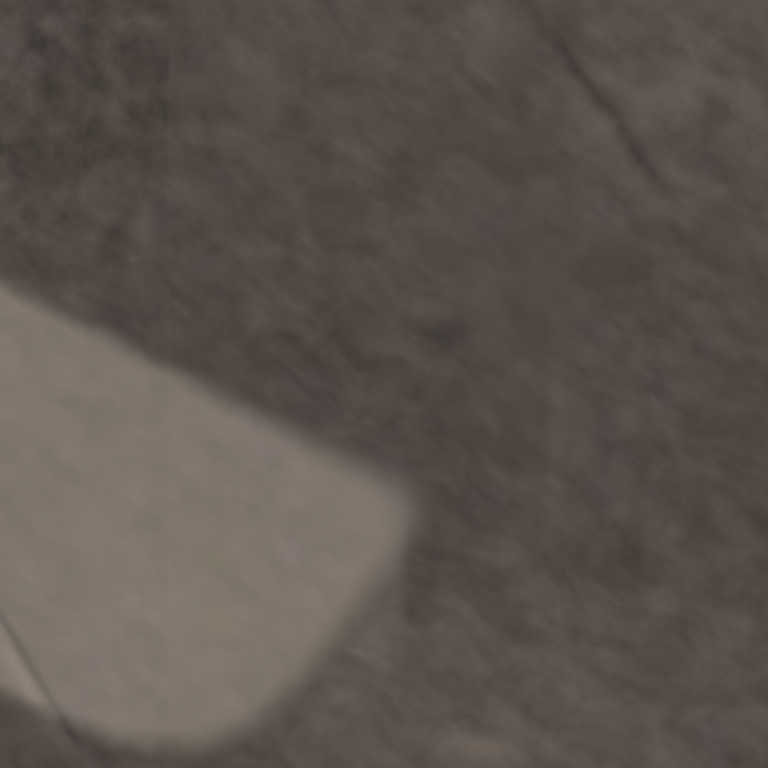
Reproduce this texture procedurally as a three.js fragment shader.

```glsl
// Weathered brown stone in shade with a soft-edged pale patch of light at lower left.
// The patch is a smooth intersection of half planes; the grain is layered value noise
// stretched along a falling diagonal, with a few cracks, a seam and soft stains on top.
varying vec2 vUv;

float hash(vec2 p) {
  p = fract(p * vec2(0.1031, 0.1137));
  p += dot(p, p.yx + 33.33);
  return fract((p.x + p.y) * p.x * 17.0);
}

float noise(vec2 p) {
  vec2 i = floor(p), f = fract(p);
  f = f * f * (3.0 - 2.0 * f);
  return mix(mix(hash(i), hash(i + vec2(1.0, 0.0)), f.x),
             mix(hash(i + vec2(0.0, 1.0)), hash(i + 1.0), f.x), f.y);
}

// Layered noise centred on zero
float fbm(vec2 p) {
  float sum = 0.0, amp = 0.5;
  for (int i = 0; i < 4; i++) {
    sum += amp * (noise(p) - 0.5);
    p = mat2(0.96, 0.28, -0.28, 0.96) * p * 1.95 + 17.3;
    amp *= 0.52;
  }
  return sum;
}

float smoothMax(float a, float b, float k) {
  float h = max(k - abs(a - b), 0.0) / k;
  return max(a, b) + h * h * k * 0.25;
}

// Signed distance to the lit patch, negative inside
float patchDistance(vec2 p) {
  float top = dot(p - vec2(0.0, 0.632), vec2(0.458, 0.889));
  float right = dot(p - vec2(0.43, 0.167), vec2(0.809, -0.588));
  float bottom = dot(p - vec2(0.0, 0.10), vec2(-0.40, -0.916));
  return smoothMax(smoothMax(right, bottom, 0.2), top, 0.07);
}

// Soft elliptical stain
float blob(vec2 p, vec2 centre, vec2 size) {
  vec2 d = (p - centre) / size;
  return exp(-dot(d, d));
}

// Signed offset from a line (x) and position along it from 0 to 1 (y)
vec2 alongLine(vec2 p, vec2 a, vec2 b) {
  vec2 d = b - a;
  float len = length(d);
  return vec2(dot(p - a, vec2(-d.y, d.x)) / len, dot(p - a, d) / (len * len));
}

float span(float t) {
  return smoothstep(-0.1, 0.15, t) * (1.0 - smoothstep(0.75, 1.1, t));
}

void main() {
  vec2 p = vUv;
  vec2 warped = p + 0.022 * vec2(noise(p * 17.0), noise(p * 17.0 + 40.0));
  vec2 q = vec2(dot(warped, vec2(0.82, -0.57)), dot(warped, vec2(0.57, 0.82)));
  float streaks = fbm(q * vec2(19.0, 44.0) + 5.0);
  float blotches = fbm(warped * 38.0 + 60.0);
  float clouds = fbm(p * 5.0 + 9.0);
  float leftOfSeam = 1.0 - smoothstep(0.218, 0.222, p.x);
  float rough = leftOfSeam * smoothstep(0.55, 0.8, p.y);

  // Shaded stone: broad tone, then grain that is calmer at the centre right
  float calm = blob(p, vec2(0.68, 0.62), vec2(0.12, 0.22));
  float grain = 0.12 * mix(streaks, blotches, 0.25 + 0.4 * rough) + 0.03 * blotches;
  float shade = 0.314 + 0.02 * clouds + grain * (1.0 + 0.3 * rough - 0.4 * calm);
  shade += 0.045 * blob(p, vec2(0.68, 0.04), vec2(0.32, 0.16));
  shade += 0.025 * blob(p, vec2(0.46, 0.14), vec2(0.07, 0.16));
  shade += 0.035 * blob(p, vec2(0.92, 0.95), vec2(0.16, 0.2));
  shade += 0.016 * blob(p, vec2(0.5, 0.93), vec2(0.22, 0.14));
  shade -= 0.018 * blob(p, vec2(0.08, 0.83), vec2(0.15, 0.16));
  shade -= 0.014 * blob(p, vec2(0.40, 0.52), vec2(0.17, 0.08));

  // Pale flecks and dark stains
  shade += 0.055 * blob(warped, vec2(0.882, 0.886), vec2(0.04, 0.022));
  shade += 0.04 * blob(warped, vec2(0.65, 0.975), vec2(0.05, 0.025));
  shade += 0.05 * blob(warped, vec2(0.20, 0.725), vec2(0.016, 0.045));
  shade += 0.03 * blob(warped, vec2(0.49, 0.71), vec2(0.035, 0.02));
  shade += 0.045 * blob(warped, vec2(0.64, 0.04), vec2(0.045, 0.014));
  shade += 0.022 * blob(p, vec2(0.722, 0.42), vec2(0.012, 0.12));
  shade -= 0.035 * blob(warped, vec2(0.59, 0.57), vec2(0.035, 0.016));
  shade -= 0.025 * blob(warped, vec2(0.91, 0.47), vec2(0.025, 0.025));
  shade -= 0.02 * blob(warped, vec2(0.83, 0.26), vec2(0.045, 0.03));
  shade -= 0.025 * blob(p, vec2(0.555, 0.22), vec2(0.025, 0.08));

  // Lit patch, with a faint second penumbra below its right corner
  float edge = patchDistance(p) + 0.018 * blotches + 0.01 * streaks;
  float blur = mix(0.018, 0.028, smoothstep(0.1, 0.5, p.x));
  float lit = 1.0 - smoothstep(-blur, blur, edge);
  shade += 0.05 * (1.0 - smoothstep(0.515, 0.54, p.x)) * blob(p, vec2(0.5, 0.27), vec2(0.07, 0.10));
  float pale = 0.496 + 0.012 * clouds + 0.045 * streaks + 0.03 * blotches;
  pale += 0.012 * blob(p, vec2(0.2, 0.22), vec2(0.09, 0.12));
  float tone = mix(shade, pale, lit);

  // Long broken crack at upper right, with a pale lip
  vec2 crack = alongLine(p, vec2(0.685, 0.995), vec2(0.875, 0.75));
  float wander = crack.x + 0.012 * (noise(p * 20.0) - 0.5);
  float broken = span(crack.y) * (0.35 + 0.9 * noise(p * 24.0 + 3.0));
  tone -= broken * 0.06 * exp(-pow(wander / 0.009, 2.0));
  tone += broken * 0.025 * exp(-pow((wander + 0.022) / 0.013, 2.0));

  // Scratch at lower left, dark beside bright
  vec2 scratch = alongLine(p, vec2(-0.01, 0.215), vec2(0.105, 0.025));
  float worn = span(scratch.y) * (0.5 + 0.7 * noise(p * 30.0));
  tone -= worn * 0.06 * exp(-pow((scratch.x + 0.004 * blotches) / 0.006, 2.0));
  tone += worn * 0.045 * exp(-pow((scratch.x + 0.017) / 0.011, 2.0));

  // Vertical seam
  tone -= 0.008 * leftOfSeam * smoothstep(0.17, 0.22, p.x);
  tone += 0.012 * exp(-pow((p.x - 0.219) / 0.002, 2.0)) * noise(p * 18.0);

  // Warm brown tint, slightly yellower in places
  vec3 tint = mix(vec3(1.0, 0.91, 0.845), vec3(1.0, 0.925, 0.852), lit);
  tint.b -= 0.06 * fbm(p * 14.0 + 30.0);
  gl_FragColor = vec4(tone * tint, 1.0);
}
```
